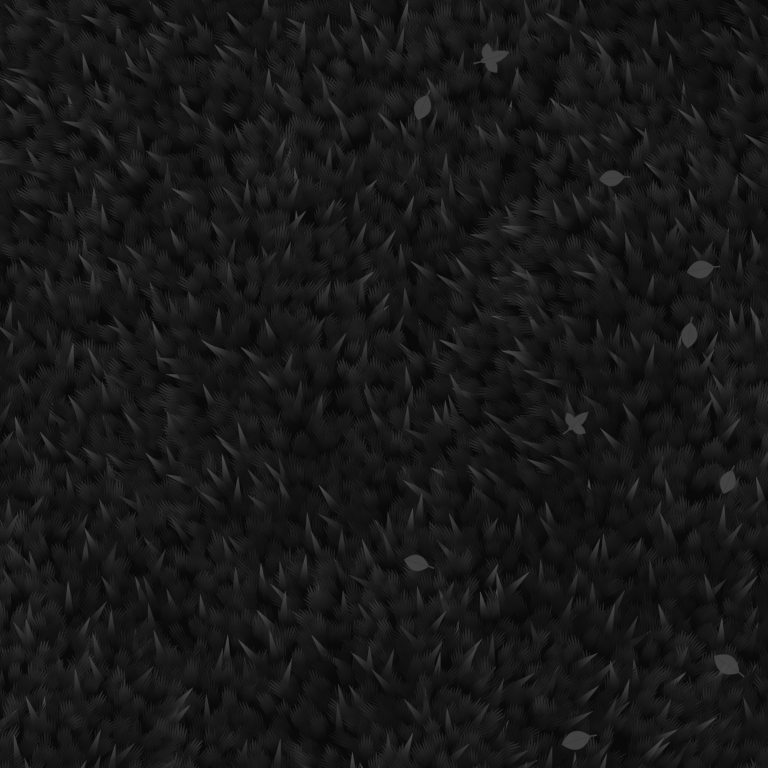
This texture is drawn by a WebGL 2 fragment shader. Its source:

```glsl
#version 300 es
precision highp float;
// Dark matted grass: layers of jittered cells each hold a fan-tipped tuft,
// composited back to front along a wandering lean direction, then sparse
// pale single blades and a few fallen leaves on top.
#define TUFT_LAYERS 6
#define TUFT_CELL 0.030
#define TUFT_SIZE vec2(0.0125, 0.046)
#define FINGERS 6.0
#define BLADE_CELL 0.046
#define BLADE_SIZE vec2(0.0075, 0.056)
#define BLADE_SHARE 0.62
#define LEAF_COUNT 10
#define LEAF_RADIUS 0.021
#define LEAF_TONE 0.275
#define SOIL_TONE 0.035
#define LEAN 0.22

uniform vec2 u_resolution;
out vec4 outColor;

float pixel; // size of one pixel in canvas units

vec3 hash3(vec3 p) {
  p = fract(p * vec3(0.1031, 0.1030, 0.0973));
  p += dot(p, p.yxz + 33.33);
  return fract((p.xxy + p.yxx) * p.zyx);
}

float noise(vec2 p) {
  vec2 i = floor(p), f = fract(p);
  f = f * f * (3.0 - 2.0 * f);
  float a = hash3(vec3(i, 7.0)).x, b = hash3(vec3(i + vec2(1, 0), 7.0)).x;
  float c = hash3(vec3(i + vec2(0, 1), 7.0)).x, d = hash3(vec3(i + 1.0, 7.0)).x;
  return mix(mix(a, b, f.x), mix(c, d, f.x), f.y);
}

// Coverage from a signed distance
float inside(float d) { return 1.0 - smoothstep(-pixel, pixel, d); }

vec2 rotate(vec2 p, float a) {
  float c = cos(a), s = sin(a);
  return vec2(c * p.x + s * p.y, c * p.y - s * p.x);
}

// Angle from upright, positive to the left
float leanAt(vec2 p, float jitter) {
  return LEAN + 1.7 * (noise(p * 4.5 + 3.0) - 0.5) + 1.3 * (jitter - 0.5);
}

// Fan of merged fingers that separate towards the tip
float tuft(vec2 q, float t, float seed) {
  float halfWidth = TUFT_SIZE.x * mix(0.5, 1.0, t);
  float lane = (q.x / halfWidth * 0.5 + 0.5) * FINGERS;
  float id = clamp(floor(lane), 0.0, FINGERS - 1.0);
  float side = (id + 0.5) / FINGERS * 2.0 - 1.0;
  float top = 1.0 - 0.32 * side * side - 0.18 * hash3(vec3(id, seed * 91.0, 5.0)).x;
  float reach = 0.56 * pow(clamp((top - t) / 0.36, 0.0, 1.0), 0.8);
  float d = (abs(lane - id - 0.5) - reach) * 2.0 * halfWidth / FINGERS;
  return inside(d) * step(t, top);
}

// One tapering blade
float blade(vec2 q, float t) {
  return inside(abs(q.x) - BLADE_SIZE.x * pow(1.0 - t, 0.85)) * step(t, 0.999);
}

// Paint one layer of grass, upper rows first so lower ones overlap them
void grassLayer(inout float tone, vec2 p, float layer, bool single) {
  float cell = single ? BLADE_CELL : TUFT_CELL;
  vec2 size = single ? BLADE_SIZE : TUFT_SIZE;
  vec2 offset = hash3(vec3(layer, 2.0, 9.0)).xy;
  vec2 home = floor(p / cell + offset);
  for (int j = 1; j >= -1; j--) {
    for (int i = -1; i <= 1; i++) {
      vec2 id = home + vec2(i, j);
      vec3 h = hash3(vec3(id, layer + 11.0));
      vec3 k = hash3(vec3(id, layer + 47.0));
      if (k.x > (single ? BLADE_SHARE : 0.86)) continue;
      vec2 center = (id + h.xy - offset) * cell;
      vec2 q = rotate(p - center, leanAt(center, h.z));
      float t = q.y / (size.y * mix(0.78, 1.0, k.y)) + 0.5;
      if (t < 0.0 || t > 1.0) continue;
      q.x += (k.y - 0.5) * 0.4 * size.x * t * t;
      float shape = single ? blade(q, t) : tuft(q, t, h.x);
      float patchTone = 0.78 + 0.44 * noise(center * 9.0);
      float tip = single ? mix(0.20, 0.33, k.z) : mix(0.095, 0.205, k.z) * patchTone;
      float depth = single ? 1.0 : mix(0.72, 1.0, layer / float(TUFT_LAYERS - 1));
      float shade = mix(SOIL_TONE, tip * depth, single ? t : pow(t, 0.8));
      tone = mix(tone, shade, shape * smoothstep(0.0, 0.65, t));
    }
  }
}

// Pointed oval along x, from -r to r
float oval(vec2 q, float r, float w) {
  float x = q.x / r;
  return max(abs(q.y) - w * (1.0 - x * x), abs(q.x) - r) * 0.8;
}

// Oval or three-lobed leaf with a short stalk
float leaf(vec2 q, bool lobed) {
  float r = LEAF_RADIUS;
  float d = oval(q, r, r * (lobed ? 0.36 : 0.62));
  if (lobed) {
    vec2 m = vec2(q.x + 0.5 * r, abs(q.y));
    d = min(d, oval(rotate(m, 1.25) - vec2(0.45 * r, 0.0), 0.6 * r, 0.34 * r));
  }
  float stalk = max(abs(q.y + 0.1 * (q.x + r)) - 0.0011, abs(q.x + 1.1 * r) - 0.3 * r);
  return min(d, stalk);
}

void main() {
  float span = min(u_resolution.x, u_resolution.y);
  vec2 p = gl_FragCoord.xy / span;
  pixel = 0.8 / span;
  float tone = SOIL_TONE;

  // Grass
  for (int n = 0; n < TUFT_LAYERS; n++) {
    grassLayer(tone, p, float(n), false);
    if (n == TUFT_LAYERS - 2) grassLayer(tone, p, 20.0, true);
  }
  grassLayer(tone, p, 21.0, true);

  // Fallen leaves, mostly on the right
  for (int n = 0; n < LEAF_COUNT; n++) {
    vec3 h = hash3(vec3(float(n), 3.0, 29.0));
    float row = (float(n) + 0.2 + 0.6 * h.y) / float(LEAF_COUNT);
    vec2 q = rotate(p - vec2(mix(0.48, 0.95, h.x), 1.0 - row), h.z * 6.2832);
    float scale = mix(0.75, 1.0, h.y);
    float cover = inside(leaf(q / scale, n % 5 == 0) * scale);
    float vein = 0.025 * inside(abs(q.y) - 0.0006);
    tone = mix(tone, LEAF_TONE - vein, cover * 0.9);
  }
  outColor = vec4(vec3(tone), 1.0);
}
```
